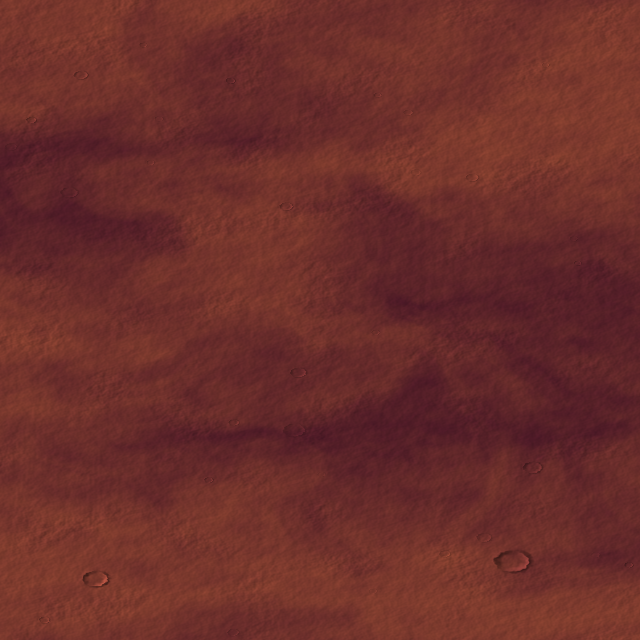
Write a Shadertoy shader that draws this texture.

```glsl
#define DARK_SOIL vec3(0.345, 0.130, 0.157)
#define LIGHT_SOIL vec3(0.494, 0.230, 0.178)
#define STAIN_SCALE vec2(2.0, 4.4)
#define MOTTLE_SCALE vec2(15.0, 32.0)
#define RELIEF_SCALE vec2(50.0, 82.0)
#define WIND_SLOPE 0.16
#define MOTTLE_AMOUNT 0.25
#define RELIEF_AMOUNT 0.21
#define OCTAVE_GAIN 0.55
#define CRATER_COUNT 32
#define CRATER_RADIUS 0.028
#define CRATER_SQUASH 0.60

float hash(vec2 p) {
    return fract(sin(dot(p, vec2(127.1, 311.7))) * 43758.5);
}

float cornerRamp(vec2 cell, vec2 offset) {
    float angle = 6.2832 * hash(cell);
    return dot(vec2(cos(angle), sin(angle)), offset);
}

float gradientNoise(vec2 p) {
    vec2 cell = floor(p), f = fract(p);
    vec2 w = f * f * f * (f * (f * 6.0 - 15.0) + 10.0);
    vec2 e = vec2(1.0, 0.0);
    float low = mix(cornerRamp(cell, f), cornerRamp(cell + e, f - e), w.x);
    float high = mix(cornerRamp(cell + e.yx, f - e.yx), cornerRamp(cell + 1.0, f - 1.0), w.x);
    return mix(low, high, w.y);
}

// Octaves grow faster along x, so fine grains are less stretched than broad ones
float fbm(vec2 p, int octaves) {
    float sum = 0.0, amplitude = 1.0;
    for (int i = 0; i < octaves; i++) {
        sum += amplitude * gradientNoise(p);
        p = p * vec2(2.2, 1.9) + vec2(17.3, 9.1);
        amplitude *= OCTAVE_GAIN;
    }
    return sum;
}

// Dark dust: ragged patches gathered along a falling diagonal
float stainField(vec2 uv) {
    vec2 p = uv * STAIN_SCALE + vec2(3.7, 8.2);
    p += 0.6 * vec2(gradientNoise(p * 1.3), gradientNoise(p * 1.3 + 9.0));
    p += 0.12 * vec2(gradientNoise(uv * 13.0), gradientNoise(uv * 13.0 + 31.0));
    float fromBand = abs(uv.y - 0.72 + 0.35 * uv.x);
    return fbm(p, 6) + mix(0.18, -0.28, smoothstep(0.12, 0.45, fromBand));
}

// Small bumps lit from the left, stronger in scattered rough areas
float reliefLight(vec2 wind) {
    vec2 p = wind * RELIEF_SCALE;
    float slope = fbm(p + vec2(0.16, -0.10), 3) - fbm(p, 3);
    float roughness = 0.8 + 0.6 * smoothstep(0.0, 0.5, gradientNoise(wind * vec2(9.0, 16.0)));
    return slope * roughness;
}

// Bowl with a shadowed left wall, a lit right wall and a thin raised rim
float craterLight(vec2 offset, float radius, float seed) {
    vec2 q = offset / (radius * vec2(1.0, CRATER_SQUASH));
    float r = length(q);
    if (r > 2.0) return 0.0;
    r += 0.16 * gradientNoise(q * 3.5 + seed);
    float side = dot(q, vec2(0.9, -0.4)) / max(length(q), 0.2);
    float wall = smoothstep(0.45, 0.90, r) * (1.0 - smoothstep(0.90, 1.05, r));
    float rim = smoothstep(0.88, 1.02, r) * (1.0 - smoothstep(1.02, 1.28, r));
    float bowl = 1.0 - smoothstep(0.5, 1.0, r);
    return 0.50 * side * wall - 0.28 * side * rim - 0.14 * rim - 0.04 * bowl;
}

// A couple of fresh craters low down, the rest small and worn
float craterField(vec2 uv) {
    float light = 0.0;
    for (int i = 0; i < CRATER_COUNT; i++) {
        float n = float(i);
        float h = hash(vec2(n, 4.7)), wear = hash(vec2(n, 21.3));
        bool fresh = i < 2;
        vec2 center = vec2(fract(0.76 + 0.3247 * n + 0.1 * wear), fresh ? 0.08 + 0.05 * h : h);
        float radius = CRATER_RADIUS * pow(n + 1.0, -0.45);
        float depth = fresh ? 1.0 : mix(0.2, 0.6, wear);
        light += depth * craterLight(uv - center, radius, n);
    }
    return light;
}

void mainImage(out vec4 fragColor, in vec2 fragCoord) {
    vec2 uv = fragCoord / iResolution.xy;
    vec2 wind = vec2(uv.x, uv.y - WIND_SLOPE * uv.x);

    // Soil colour
    float stain = stainField(uv);
    float dust = smoothstep(-0.65, 0.80, stain) + 0.25 * smoothstep(0.40, 0.95, stain);
    float mottle = fbm(wind * MOTTLE_SCALE, 5);
    vec3 color = mix(DARK_SOIL, LIGHT_SOIL, 1.0 - dust + MOTTLE_AMOUNT * mottle);

    // Surface light
    color *= 1.0 + RELIEF_AMOUNT * reliefLight(wind) + craterField(uv);
    fragColor = vec4(clamp(color, 0.0, 1.0), 1.0);
}
```
